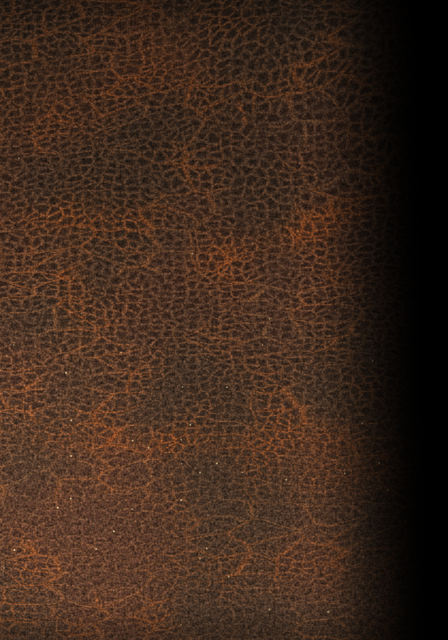
Write a WebGL 1 fragment shader that draws this texture.

```glsl
precision highp float;
// Worn brown leather: pebbled grain, rusty creases, dust, and a dark right side.
uniform vec2 u_resolution;

const vec3 HIDE = vec3(0.235, 0.170, 0.128);
const vec3 HIDE_RED = vec3(0.262, 0.168, 0.125);
const vec3 CREASE = vec3(0.365, 0.270, 0.190);
const vec3 RUST = vec3(0.510, 0.270, 0.130);
const vec3 DUST = vec3(0.72, 0.64, 0.46);
const vec2 PEBBLE_SCALE = vec2(55.0, 78.0);
const vec2 WRINKLE_SCALE = vec2(13.0, 36.0);
const float PEBBLE_WIDTH = 0.0018;
const float WRINKLE_WIDTH = 0.0017;
const float GRAIN_SCALE = 300.0;
const float GRAIN_AMOUNT = 0.42;
const float DUST_SCALE = 75.0;
const float SHADOW_START = 0.68;
const float SHADOW_END = 0.975;

vec2 hash2(vec2 p) {
  vec3 q = fract(vec3(p.xyx) * vec3(0.1031, 0.1030, 0.0973));
  q += dot(q, q.yzx + 33.33);
  return fract((q.xx + q.yz) * q.zy);
}

float gradientDot(vec2 cell, vec2 offset) {
  float a = 6.2832 * hash2(cell).x;
  return dot(vec2(cos(a), sin(a)), offset);
}

float gradientNoise(vec2 p) {
  vec2 i = floor(p), f = fract(p);
  vec2 u = f * f * f * (f * (f * 6.0 - 15.0) + 10.0);
  vec2 e = vec2(1.0, 0.0);
  float low = mix(gradientDot(i, f), gradientDot(i + e, f - e), u.x);
  float high = mix(gradientDot(i + e.yx, f - e.yx), gradientDot(i + 1.0, f - 1.0), u.x);
  return 1.4 * mix(low, high, u.y);
}

// Returns distance to the cell border, then the offset to the cell centre.
vec3 cells(vec2 p) {
  vec2 i = floor(p), f = fract(p);
  vec2 nearest = vec2(8.0), second = vec2(8.0);
  for (int y = -1; y <= 1; y++) {
    for (int x = -1; x <= 1; x++) {
      vec2 g = vec2(float(x), float(y));
      vec2 r = g + 0.1 + 0.8 * hash2(i + g) - f;
      if (dot(r, r) < dot(nearest, nearest)) {
        second = nearest;
        nearest = r;
      } else if (dot(r, r) < dot(second, second)) {
        second = r;
      }
    }
  }
  float border = 0.5 * (dot(second, second) - dot(nearest, nearest));
  return vec3(border / max(length(second - nearest), 0.001), nearest);
}

// Soft elliptical patch, turned by an angle.
float patchAt(vec2 p, vec2 center, vec2 radius, float angle) {
  vec2 d = p - center;
  float c = cos(angle), s = sin(angle);
  d = vec2(c * d.x + s * d.y, c * d.y - s * d.x) / radius;
  return exp(-dot(d, d));
}

float wearMask(vec2 p) {
  float wear = 1.0 * patchAt(p, vec2(0.488, 0.648), vec2(0.075, 0.026), 0.40);
  wear += 0.45 * patchAt(p, vec2(0.36, 0.61), vec2(0.09, 0.025), 0.30);
  wear += 0.60 * patchAt(p, vec2(0.118, 0.57), vec2(0.028, 0.12), 0.05);
  wear += 0.55 * patchAt(p, vec2(0.12, 0.66), vec2(0.16, 0.022), 0.03);
  wear += 0.60 * patchAt(p, vec2(0.22, 0.308), vec2(0.24, 0.024), 0.0);
  wear += 0.60 * patchAt(p, vec2(0.26, 0.925), vec2(0.12, 0.035), -0.95);
  wear += 0.40 * patchAt(p, vec2(0.08, 0.86), vec2(0.20, 0.08), 0.30);
  wear += 0.35 * patchAt(p, vec2(0.50, 0.29), vec2(0.12, 0.06), -0.20);
  return wear;
}

void main() {
  vec2 p = gl_FragCoord.xy / u_resolution.y;
  vec2 uv = gl_FragCoord.xy / u_resolution;
  float pixel = 1.0 / u_resolution.y;
  float broad = gradientNoise(p * 5.0 + 3.7);
  float medium = gradientNoise(p * 13.0 + 11.0);

  // Bend the grain: wrinkles climb to the right near the top.
  vec2 q = p + 0.004 * vec2(gradientNoise(p * 28.0), gradientNoise(p * 28.0 + 41.0));
  q.y += 0.018 * broad - 0.20 * p.x * smoothstep(0.62, 1.05, p.y);
  q.y -= 0.05 * p.x * smoothstep(0.4, 0.0, p.y);

  // Pebbles grow toward the bottom.
  vec2 pebblePoint = vec2(q.x, q.y + 0.12 * q.y * q.y) * PEBBLE_SCALE;
  vec3 pebble = cells(pebblePoint);
  float pebbleLine = 1.0 - smoothstep(0.0, PEBBLE_WIDTH + pixel * 0.6, pebble.x / PEBBLE_SCALE.y);
  vec3 wrinkle = cells(q * WRINKLE_SCALE + vec2(2.0, 7.0) + 0.25 * medium);
  float wrinkleLine = 1.0 - smoothstep(0.0, WRINKLE_WIDTH + pixel * 0.6, wrinkle.x / WRINKLE_SCALE.y);
  wrinkleLine *= smoothstep(-0.35, 0.25, gradientNoise(p * 9.0 + 23.0));

  float wear = wearMask(p);
  float rust = clamp(0.28 + 0.8 * wear + 0.5 * medium + 0.3 * wrinkleLine, 0.0, 1.0);
  float lines = max(pebbleLine * (0.55 + 0.35 * medium + 0.3 * wear), wrinkleLine * 0.85);

  // Hide colour, rounded pebbles and rusty seams.
  vec3 color = mix(HIDE, HIDE_RED, smoothstep(-0.4, 0.5, broad));
  float relief = 0.20 * pebble.z - 0.08 * pebble.y - 0.25 * smoothstep(0.05, 0.4, pebble.x);
  color *= 1.05 - relief * mix(-0.5, 1.0, smoothstep(0.6, 0.1, p.y));
  color *= 1.0 - 0.16 * smoothstep(0.08, 0.4, pebble.x);
  color = mix(color, RUST, 0.20 * clamp(wear, 0.0, 1.0));
  color = mix(color, mix(CREASE, RUST, rust), clamp(lines, 0.0, 1.0));

  // Small bright scuff.
  float scuff = patchAt(p, vec2(0.378, 0.824), vec2(0.0045, 0.020), 0.32);
  color = mix(color, RUST * 1.25, 0.8 * scuff * smoothstep(-0.3, 0.3, gradientNoise(p * 110.0)));

  // Fine grain and sparse dust.
  float grain = gradientNoise(p * GRAIN_SCALE) + 0.6 * gradientNoise(p * GRAIN_SCALE * 0.47 + 9.0);
  color *= 1.0 + GRAIN_AMOUNT * grain;
  vec2 dustCell = floor(p * DUST_SCALE);
  vec2 seed = hash2(dustCell + 71.0);
  vec2 dustOffset = fract(p * DUST_SCALE) - 0.2 - 0.6 * hash2(dustCell + 19.0);
  float dustRadius = mix(0.0010, 0.0019, seed.y);
  float dust = 1.0 - smoothstep(0.3 * dustRadius, dustRadius + 0.5 * pixel, length(dustOffset) / DUST_SCALE);
  float dustDensity = mix(0.025, 0.004, smoothstep(0.35, 0.65, p.y));
  color = mix(color, DUST, dust * step(seed.x, dustDensity) * (0.4 + 0.6 * seed.y));

  // Broad light: pale lower left, dim top, black right side.
  float light = mix(1.10, 0.82, smoothstep(0.35, 1.0, uv.y)) + 0.08 * broad;
  light += 0.18 * patchAt(uv, vec2(0.0, 0.30), vec2(0.35, 0.35), 0.0);
  light *= 1.0 - 0.22 * smoothstep(0.06, 0.0, uv.y);
  light *= 1.0 - 0.25 * smoothstep(0.93, 1.0, uv.y);
  float shadow = smoothstep(SHADOW_START, SHADOW_END, uv.x + 0.02 * uv.y);
  color *= light * pow(1.0 - shadow, 1.25);
  gl_FragColor = vec4(clamp(color, 0.0, 1.0), 1.0);
}
```
